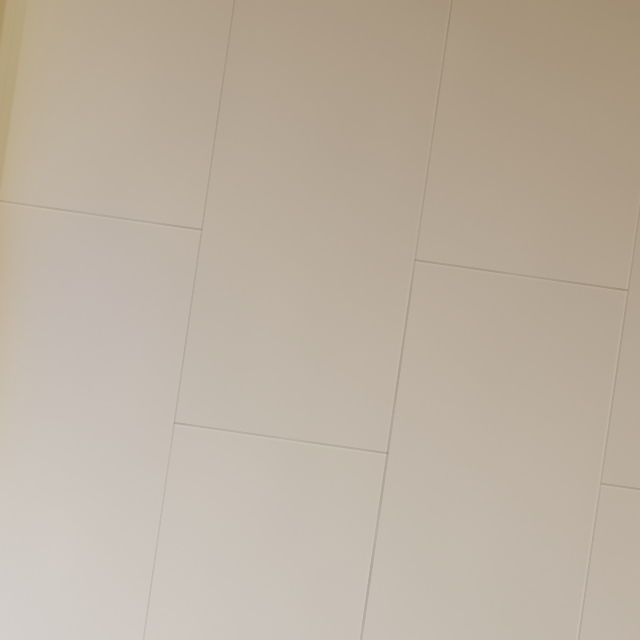
Give the GLSL for this texture, as a three.js fragment shader.

```glsl
varying vec2 vUv;

#define TILT 0.1425
#define PLANK_WIDTH 0.34
#define PLANK_LENGTH 0.8
#define FIRST_SEAM 0.224
#define EVEN_JOINT 0.378
#define ODD_JOINT 0.686
#define SEAM_HALF 0.0012
#define SEAM_SOFT 0.0014
#define SEAM_DEPTH 0.075
#define BOARD_EDGE -0.0995
#define BOARD_WIDTH 0.033

const vec3 SHADE = vec3(0.645, 0.575, 0.48);
const vec3 LIGHT = vec3(0.825, 0.805, 0.785);
const vec3 BOARD = vec3(0.70, 0.635, 0.49);
const vec3 WALL = vec3(0.65, 0.56, 0.39);

float hash(vec2 p) {
  p = fract(p * vec2(0.1731, 0.2417));
  p += dot(p, p.yx + 19.19);
  return fract((p.x + p.y) * p.x * 7.31);
}

float noise(vec2 p) {
  vec2 cell = floor(p);
  vec2 f = fract(p);
  f = f * f * (3.0 - 2.0 * f);
  float low = mix(hash(cell), hash(cell + vec2(1.0, 0.0)), f.x);
  float high = mix(hash(cell + vec2(0.0, 1.0)), hash(cell + 1.0), f.x);
  return mix(low, high, f.y);
}

float line(float d, float halfWidth) {
  return 1.0 - smoothstep(halfWidth, halfWidth + SEAM_SOFT, abs(d));
}

// Signed distance to the nearest multiple of a period
float nearest(float x, float period) {
  return x - period * floor(x / period + 0.5);
}

// Window light falling from the lower left, with warm spill by the wall
vec3 floorLight(vec2 p) {
  float level = 1.02 - 0.45 * p.x - 0.66 * pow(max(p.y, 0.0), 1.3);
  vec3 color = mix(SHADE, LIGHT, level);
  float spill = exp(-p.x / 0.035) * smoothstep(0.1, 0.65, p.y);
  float corner = exp(-p.x / 0.12) * smoothstep(0.6, 1.0, p.y);
  color -= vec3(0.02, 0.045, 0.11) * spill;
  color += vec3(0.025, 0.02, -0.03) * corner;
  vec2 q = (p - vec2(0.14, 0.51)) / vec2(0.14, 0.16);
  color += vec3(-0.006, -0.008, 0.012) * exp(-dot(q, q));
  return color;
}

void main() {
  // Tilted plank coordinates: x across the planks, y along them
  vec2 p = vec2(vUv.x - TILT * vUv.y, vUv.y + TILT * vUv.x);
  float across = p.x - FIRST_SEAM;
  float column = floor(across / PLANK_WIDTH);
  float start = mix(EVEN_JOINT, ODD_JOINT, mod(column, 2.0));
  float along = p.y - start;
  float row = floor(along / PLANK_LENGTH);

  vec3 color = floorLight(vUv);

  // Slight tone per plank and soft mottling
  color += 0.008 * (hash(vec2(column, row) + 11.0) - 0.5);
  color += 0.008 * (noise(p * vec2(14.0, 7.0) + 5.0) - 0.5);
  color += 0.004 * (noise(p * 240.0) - 0.5);

  // Long seams: uneven depth, the middle one opening towards the bottom
  float seamId = floor(across / PLANK_WIDTH + 0.5);
  float seam = nearest(across, PLANK_WIDTH);
  float wear = 0.55 + 0.45 * noise(vec2(seamId * 7.0, p.y * 16.0));
  float gap = seamId == 1.0 ? 1.0 - smoothstep(0.25, 0.75, vUv.y) : 0.0;
  float depth = SEAM_DEPTH * wear * (0.75 + 0.55 * gap);
  color -= depth * line(seam, SEAM_HALF * (0.55 + 0.6 * gap));

  // Lit bevel beside the seams, stronger to the right
  float bevel = line(seam + 0.0032, SEAM_HALF) * wear;
  color += 0.022 * bevel * smoothstep(-0.5, 2.0, seamId);

  // Staggered end joints, darker where two planks meet a seam
  float joint = nearest(along, PLANK_LENGTH);
  float jointWear = 0.5 + 0.4 * noise(vec2(p.x * 22.0, column * 5.0));
  float ends = 1.0 - smoothstep(0.01, 0.04, abs(seam));
  color -= SEAM_DEPTH * (jointWear + 0.25 * ends) * line(joint, SEAM_HALF * 0.8);
  color += 0.015 * line(joint + 0.003, SEAM_HALF);

  // Skirting board and wall in the upper left
  float board = 1.0 - smoothstep(-0.002, 0.002, p.x - BOARD_EDGE);
  float wall = 1.0 - smoothstep(-0.004, 0.004, p.x - BOARD_EDGE + BOARD_WIDTH);
  vec3 trim = mix(BOARD, WALL, wall);
  float visible = smoothstep(0.64, 0.72, vUv.y);
  color = mix(color, trim, 0.85 * board * visible);

  gl_FragColor = vec4(clamp(color, 0.0, 1.0), 1.0);
}
```
